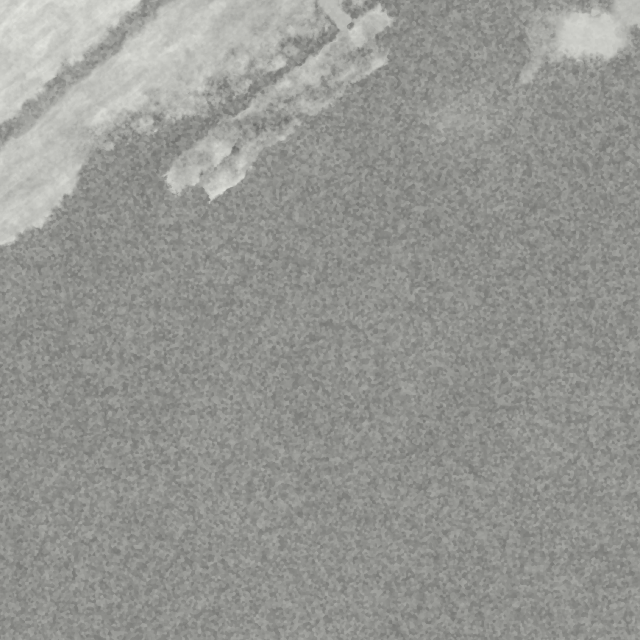
Give the GLSL for this texture, as a Shadertoy shader.

```glsl
// Pale weathered slabs and a broken double strip cross the upper left of a grey
// granular ground, with chalky patches at upper right. Slabs are laid out in a
// tilted frame (along, across); smooth cellular noise drives edges and grain.

float hash(vec2 p) {
    vec3 q = fract(vec3(p.xyx) * 0.1031);
    q += dot(q, q.yzx + 33.33);
    return fract((q.x + q.y) * q.z);
}

// Blends the random values of nearby jittered cell points; range 0 to 1.
float cellular(vec2 p) {
    vec2 cell = floor(p);
    float sum = 0.0, total = 0.0;
    for (int y = -1; y <= 1; y++) {
        for (int x = -1; x <= 1; x++) {
            vec2 id = cell + vec2(x, y);
            vec2 jitter = vec2(hash(id + 17.3), hash(id + 71.9));
            vec2 d = p - id - jitter;
            float weight = exp(-7.0 * dot(d, d));
            sum += weight * hash(id + 5.7);
            total += weight;
        }
    }
    return sum / total;
}

float layered(vec2 p) {
    return 0.5 * cellular(p) + 0.3 * cellular(p * 2.1 + 9.0) + 0.2 * cellular(p * 4.3 + 31.0);
}

// Soft-edged coverage of a box in the tilted frame.
float slab(vec2 q, vec2 low, vec2 high) {
    vec2 d = max(low - q, q - high);
    return 1.0 - smoothstep(-0.004, 0.004, max(d.x, d.y));
}

// Signed measure of an ellipse, roughly in canvas units.
float ellipse(vec2 p, vec2 centre, vec2 radius) {
    return (length((p - centre) / radius) - 1.0) * min(radius.x, radius.y);
}

float segment(vec2 p, vec2 a, vec2 b) {
    vec2 ab = b - a;
    return length(p - a - ab * clamp(dot(p - a, ab) / dot(ab, ab), 0.0, 1.0));
}

void mainImage(out vec4 fragColor, in vec2 fragCoord) {
    vec2 uv = fragCoord / iResolution.xy;
    vec2 along = vec2(0.785, 0.62);
    vec2 tilted = vec2(dot(uv, along), dot(uv, vec2(-along.y, along.x)));

    float coarse = layered(uv * 18.0) - 0.5;
    float fine = layered(uv * 55.0 + 40.0) - 0.5;
    float streak = layered(tilted * vec2(12.0, 42.0) + 13.0) - 0.5;
    vec2 q = tilted + vec2(fine * 0.035, coarse * 0.022 + fine * 0.018);

    // Granular ground
    float tone = 0.563 + 0.02 * (cellular(uv * 7.0) - 0.5);
    tone -= 0.025 * exp(-pow((tilted.y - 0.435) / 0.035, 2.0))
          * smoothstep(0.55, 0.68, tilted.x);

    // Faint chalk dust on the right
    float dust = exp(-dot((uv - vec2(0.715, 0.805)) / vec2(0.055, 0.035),
                          (uv - vec2(0.715, 0.805)) / vec2(0.055, 0.035)));
    vec2 trail = (uv - vec2(0.76, 0.85)) / vec2(0.10, 0.035);
    tone += 0.06 * dust * (1.0 + coarse) + 0.03 * exp(-dot(trail, trail)) * (1.0 + 2.0 * fine);

    // Wide slab: ragged lower rim and mottled grey wear above it
    float rim = 0.476 + 0.03 * exp(-pow((q.x - 0.585) / 0.045, 2.0))
              - 0.04 * smoothstep(0.66, 0.82, q.x);
    float body = smoothstep(-0.005, 0.005, q.y - rim);
    float wear = (1.0 - smoothstep(0.0, 0.075, q.y - rim)) * smoothstep(0.52, 0.64, q.x);
    float slabTone = 0.765 + 0.16 * streak + 0.10 * fine;
    slabTone -= wear * (0.12 - 0.30 * fine - 0.25 * coarse);
    slabTone += 0.045 * smoothstep(0.635, 0.67, tilted.y);
    slabTone -= 0.035 * smoothstep(0.75, 0.95, tilted.x);
    tone = mix(tone, slabTone, body);

    // Dark crack through the slab
    float crackLine = 0.617 + 0.045 * (q.x - 0.487);
    float crack = 1.0 - smoothstep(0.008, 0.021, abs(q.y - crackLine));
    tone = mix(tone, 0.585 + 0.15 * fine, 0.9 * crack);

    // Broken double strip, its joint and its patchy insides
    float upper = slab(q, vec2(0.652, 0.376), vec2(1.085, 0.418));
    float lower = slab(q, vec2(0.685, 0.336), vec2(1.043, 0.376));
    float upperTone = 0.70 + 0.28 * coarse + 0.22 * fine;
    float lowerTone = 0.65 + 0.35 * fine + 0.15 * coarse;
    lowerTone += 0.06 * (1.0 - smoothstep(0.004, 0.014, q.y - 0.336));
    lowerTone += 0.06 * (1.0 - smoothstep(0.0, 0.035, abs(q.x - 0.705)));
    tone = mix(tone, upperTone, upper);
    tone = mix(tone, lowerTone, lower);
    float joint = 1.0 - smoothstep(0.002, 0.009, abs(q.y - 0.373));
    tone -= 0.07 * joint * max(upper, lower) * smoothstep(-0.12, 0.12, coarse + 0.06);

    // Small bridge between slab and strip
    float bridge = segment(uv, vec2(0.508, 1.0), vec2(0.536, 0.966)) + 0.015 * fine;
    tone = mix(tone, 0.73, 1.0 - smoothstep(0.008, 0.014, bridge));

    // Chalky lumps at upper right
    vec2 ragged = uv + vec2(coarse, fine) * 0.035;
    float halo = min(ellipse(ragged, vec2(0.862, 0.944), vec2(0.045, 0.047)),
                     segment(ragged, vec2(0.85, 0.93), vec2(0.82, 0.885)) - 0.014);
    float lump = ellipse(ragged, vec2(0.92, 0.946), vec2(0.059, 0.045));
    float corner = ellipse(ragged, vec2(0.995, 0.985), vec2(0.04, 0.035));
    tone = mix(tone, 0.675 + 0.2 * fine, 0.9 * (1.0 - smoothstep(-0.012, 0.008, halo)));
    tone = mix(tone, 0.735 + 0.1 * fine, 1.0 - smoothstep(-0.008, 0.006, corner));
    tone = mix(tone, 0.795 + 0.12 * coarse, 1.0 - smoothstep(-0.014, 0.006, lump));

    // Grain, calmer on the pale surfaces
    float grain = 0.75 * cellular(uv * 230.0) + 0.35 * cellular(uv * 120.0 + 50.0) - 0.55;
    tone += grain * mix(0.17, 0.05, smoothstep(0.58, 0.72, tone));

    fragColor = vec4(clamp(tone * vec3(1.0, 1.005, 0.98), 0.0, 1.0), 1.0);
}
```
